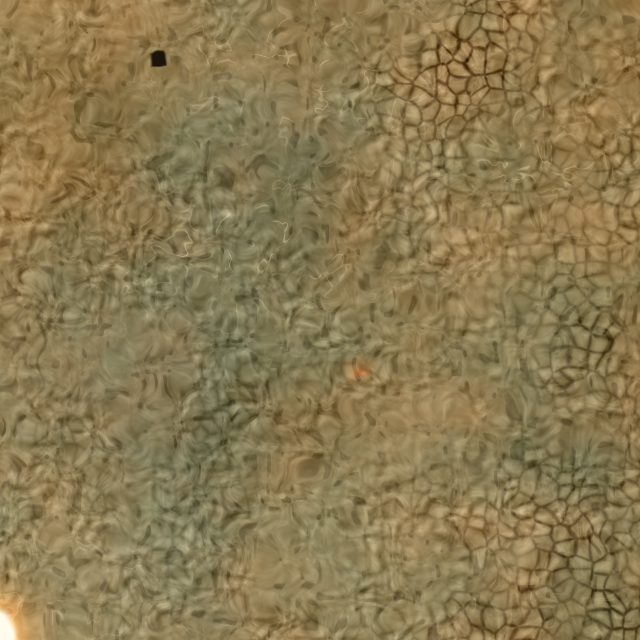
This texture is drawn by a WebGL 2 fragment shader. Its source:

```glsl
#version 300 es
precision highp float;

uniform vec2 u_resolution;
out vec4 fragColor;

vec2 hash2(vec2 p) {
    vec3 q = fract(p.xyx * vec3(0.1031, 0.1030, 0.0973));
    q += dot(q, q.yzx + 33.33);
    return fract((q.xx + q.yz) * q.zy);
}

float valueNoise(vec2 p) {
    vec2 i = floor(p), f = fract(p);
    f = f * f * (3.0 - 2.0 * f);
    float low = mix(hash2(i).x, hash2(i + vec2(1, 0)).x, f.x);
    float high = mix(hash2(i + vec2(0, 1)).x, hash2(i + vec2(1, 1)).x, f.x);
    return mix(low, high, f.y);
}

float fbm(vec2 p, int octaves) {
    float sum = 0.0, total = 0.0, weight = 0.5;
    for (int i = 0; i < octaves; i++) {
        sum += weight * valueNoise(p);
        total += weight;
        p = mat2(0.8, 0.6, -0.6, 0.8) * p * 2.03 + 17.3;
        weight *= 0.55;
    }
    return sum / total;
}

vec2 warp(vec2 p, float frequency, float amount) {
    vec2 shift = vec2(valueNoise(p * frequency), valueNoise(p * frequency + 41.7));
    return p + amount * (shift - 0.5);
}

// x: distance to the nearest cell border, y: distance to the seed, z: cell random
vec3 voronoi(vec2 p, float jitter) {
    vec2 base = floor(p), nearest = vec2(0.0), nearestCell = base;
    float best = 9.0;
    for (int y = -1; y <= 1; y++)
    for (int x = -1; x <= 1; x++) {
        vec2 cell = base + vec2(x, y);
        vec2 d = cell + 0.5 + jitter * (hash2(cell) - 0.5) - p;
        if (dot(d, d) < best) {
            best = dot(d, d);
            nearest = d;
            nearestCell = cell;
        }
    }
    float border = 9.0;
    for (int y = -2; y <= 2; y++)
    for (int x = -2; x <= 2; x++) {
        vec2 cell = nearestCell + vec2(x, y);
        vec2 d = cell + 0.5 + jitter * (hash2(cell) - 0.5) - p;
        vec2 across = d - nearest;
        if (dot(across, across) > 0.0001)
            border = min(border, dot(0.5 * (d + nearest), normalize(across)));
    }
    return vec3(border, sqrt(best), hash2(nearestCell + 7.0).y);
}

float blob(vec2 p, vec2 center, vec2 radius) {
    vec2 d = (p - center) / radius;
    return exp(-dot(d, d));
}

// Thin bright lines along the mid level of a noise field
float fibers(vec2 p, float width) {
    float ridge = abs(fbm(p, 2) - 0.5);
    return 1.0 - smoothstep(0.0, width, ridge);
}

float relief(vec2 p, vec2 lightStep) {
    return fbm(p + lightStep, 3) - fbm(p - lightStep, 3);
}

vec3 stain(vec2 p) {
    vec2 q = warp(p, 7.0, 0.12);
    float green = blob(q, vec2(0.38, 0.76), vec2(0.20, 0.15))
                + blob(q, vec2(0.20, 0.50), vec2(0.24, 0.19))
                + blob(q, vec2(0.29, 0.20), vec2(0.11, 0.24))
                + 0.5 * blob(q, vec2(0.88, 0.27), vec2(0.15, 0.20));
    float warm = blob(q, vec2(0.03, 0.82), vec2(0.28, 0.32))
               + 0.6 * blob(q, vec2(0.95, 0.85), vec2(0.18, 0.30));
    float pale = blob(q, vec2(0.08, 0.04), vec2(0.24, 0.15))
               + 0.5 * blob(q, vec2(0.60, 0.14), vec2(0.30, 0.16));
    vec3 color = mix(vec3(0.575, 0.495, 0.325), vec3(0.49, 0.465, 0.335), min(green, 1.0));
    color = mix(color, vec3(0.60, 0.485, 0.29), 0.75 * min(warm, 1.0));
    color = mix(color, vec3(0.64, 0.58, 0.42), 0.7 * min(pale, 1.0));
    float hue = fbm(p * 11.0 + 3.0, 3) - 0.5;
    return color + hue * vec3(0.13, 0.02, -0.02) + 0.14 * (fbm(p * 6.0 + 29.0, 4) - 0.5);
}

void main() {
    vec2 p = gl_FragCoord.xy / u_resolution;
    vec3 color = stain(p);

    // Where scales, dark cracks and pale wrinkles appear
    float patches = smoothstep(0.32, 0.65, fbm(p * 9.0 + 11.0, 3));
    float cracked = blob(p, vec2(0.73, 0.90), vec2(0.13, 0.11))
                  + blob(p, vec2(0.89, 0.59), vec2(0.09, 0.15))
                  + blob(p, vec2(0.90, 0.08), vec2(0.16, 0.13));
    float scaly = clamp(0.25 + 0.5 * patches + 0.5 * smoothstep(0.45, 0.9, p.x)
                - 0.5 * blob(p, vec2(0.15, 0.9), vec2(0.3, 0.25)), 0.0, 1.0);
    float wrinkled = blob(p, vec2(0.38, 0.61), vec2(0.20, 0.10))
                   + 0.8 * blob(p, vec2(0.47, 0.90), vec2(0.20, 0.12))
                   + 0.8 * blob(p, vec2(0.83, 0.74), vec2(0.12, 0.10))
                   + 0.5 * blob(p, vec2(0.12, 0.08), vec2(0.14, 0.10));

    // Domed scales with soft borders
    vec3 cell = voronoi(warp(p, 24.0, 0.022) * 37.0, 0.78);
    float seam = 1.0 - smoothstep(0.01, 0.15, cell.x);
    float dome = smoothstep(0.05, 0.32, cell.x) * (1.0 - 0.6 * cell.y);
    color += scaly * (dome * (0.02 + 0.11 * cell.z) - 0.025) * vec3(1.0, 0.98, 0.88);
    float crackDepth = 0.055 * scaly * patches + 0.19 * min(cracked, 1.0) * (0.35 + 0.65 * patches);
    color -= seam * crackDepth * vec3(1.0, 0.98, 0.85);

    // Flaky relief, pale wrinkles and small pits
    vec2 grain = warp(p, 30.0, 0.025);
    color += 0.24 * relief(grain * 65.0, vec2(-0.22, 0.28)) * (0.7 + 0.5 * patches);
    float wrinkle = fibers(grain * 42.0 + 5.0, 0.055) * smoothstep(0.4, 0.65, valueNoise(p * 34.0));
    color += wrinkle * (0.025 + 0.13 * min(wrinkled, 1.0)) * vec3(1.0, 1.0, 0.9);
    float pit = smoothstep(0.70, 0.88, valueNoise(grain * vec2(95.0, 70.0) + 61.0));
    color -= 0.10 * pit * vec3(1.0, 0.95, 0.8);

    // Rust fleck, dark hole and glowing corner
    color += vec3(0.20, 0.03, -0.03) * blob(warp(p, 50.0, 0.02), vec2(0.557, 0.423), vec2(0.018, 0.014));
    vec2 hole = abs(warp(p, 70.0, 0.010) - vec2(0.245, 0.906));
    color = mix(vec3(0.10, 0.08, 0.04), color, smoothstep(0.008, 0.014, max(hole.x, hole.y)));
    float glow = length((warp(p, 30.0, 0.012) - vec2(0.0, 0.015)) * vec2(1.0, 0.8));
    color += vec3(0.45, 0.20, 0.02) * exp(-glow * glow * 450.0);
    color = mix(vec3(1.0, 0.99, 0.92), color, smoothstep(0.018, 0.032, glow));

    fragColor = vec4(clamp(color, 0.0, 1.0), 1.0);
}
```
